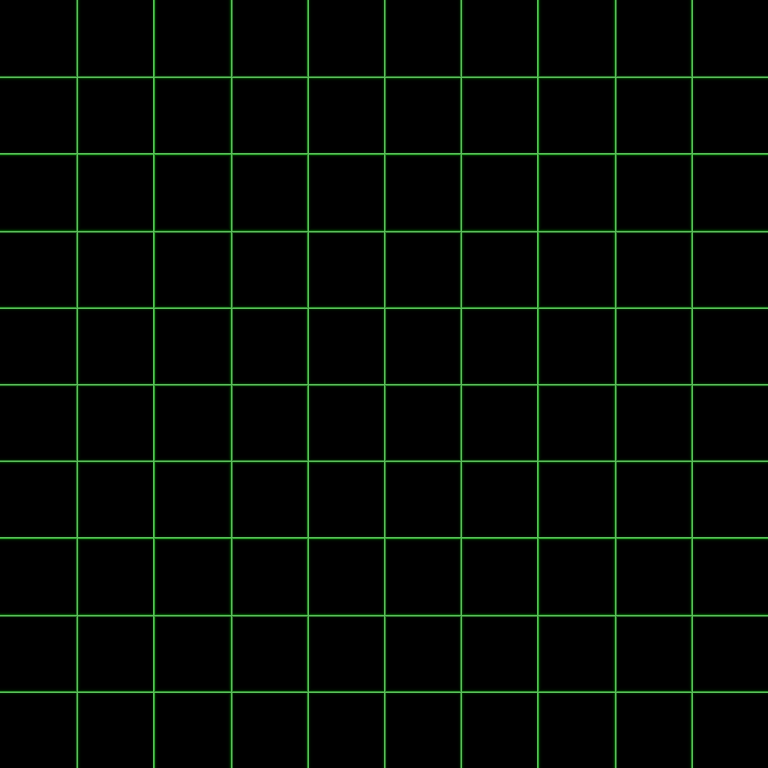
A WebGL 1 fragment shader for this pattern:

```glsl
precision highp float;
// Thin green grid on black: ten by ten square cells with open outer borders.
// Each axis finds its nearest inner line, then draws a crisp core with a
// faint glow; the core sits on a fine raster so all lines look equally sharp.

uniform vec2 u_resolution;

const float CELLS = 10.0;          // cells across and down
const float RASTER = 512.0;        // fine raster steps across the canvas
const float LINE_WIDTH = 1.0;      // core width, in raster steps
const float GLOW_STRENGTH = 0.63;  // glow level at the line centre
const float GLOW_FALLOFF = 1.8;    // glow decay per raster step
const vec3 BACKGROUND = vec3(0.0);
const vec3 LINE_COLOR = vec3(0.36, 0.75, 0.36);
const vec3 GLOW_COLOR = vec3(0.0, 1.0, 0.0);

void main() {
    // Canvas position in raster steps, measured from the top left
    vec2 uv = gl_FragCoord.xy / u_resolution;
    vec2 position = vec2(uv.x, 1.0 - uv.y) * RASTER;
    vec2 pixelSize = RASTER / u_resolution;

    // Nearest inner line on each axis; the outer borders stay empty
    float pitch = RASTER / CELLS;
    vec2 index = clamp(floor(position / pitch + 0.5), 1.0, CELLS - 1.0);
    vec2 glowCenter = index * pitch + 0.5;
    vec2 coreCenter = floor(glowCenter) + 0.5;

    // Antialiased core and exponential glow
    vec2 coreDistance = abs(position - coreCenter) - 0.5 * LINE_WIDTH;
    vec2 core = clamp(0.5 - coreDistance / pixelSize, 0.0, 1.0);
    vec2 glow = GLOW_STRENGTH * exp(-GLOW_FALLOFF * abs(position - glowCenter));

    vec3 color = BACKGROUND + GLOW_COLOR * max(glow.x, glow.y);
    color = mix(color, LINE_COLOR, max(core.x, core.y));
    gl_FragColor = vec4(color, 1.0);
}
```
